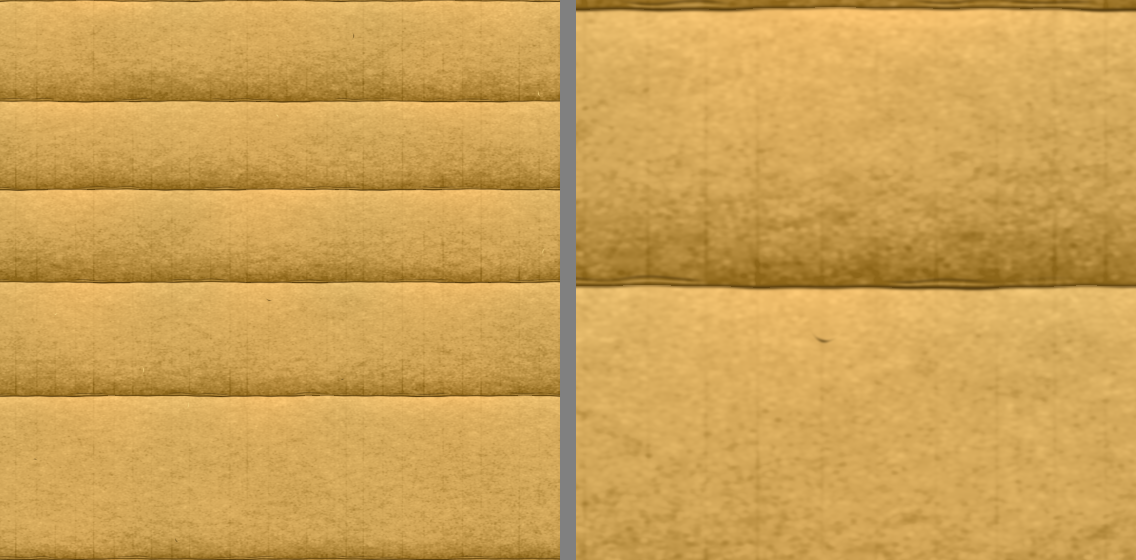
Left: the whole. Right: its middle third, enlarged.
Reproduce this texture procedurally as a three.js fragment shader.

```glsl
// Five overlapping slats of corrugated cardboard, stacked at uneven heights.
// Each slat is shaded by distance to its top and bottom seam; faint flute lines,
// paper fibres and stray flecks come from layered sines and cellular noise.

varying vec2 vUv;

const vec3 SHADOW_COLOR = vec3(0.55, 0.40, 0.10);
const vec3 PAPER_COLOR = vec3(0.815, 0.65, 0.345);
const vec3 LIGHT_COLOR = vec3(0.96, 0.79, 0.47);
const vec3 SEAM_COLOR = vec3(0.33, 0.23, 0.05);
const vec3 FLECK_COLOR = vec3(0.97, 0.85, 0.52);
const vec3 WARM_TINT = vec3(0.035, 0.0, -0.012);

const vec3 LOWER_SEAMS = vec3(0.0015, 0.293, 0.496);
const vec3 UPPER_SEAMS = vec3(0.6615, 0.819, 0.9985);
const float SEAM_WIDTH = 0.0013;
const float SEAM_WOBBLE = 0.0006;
const float CREASE_OFFSET = 0.0042;
const float SHADE_REACH = 0.034;
const float LIGHT_REACH = 0.034;

const float FLUTES = 29.0;
const float FLUTE_PHASE = 0.88;
const float FLUTE_WIDTH = 0.045;
const float FLUTE_DEPTH = 0.24;

const vec2 MOTTLE_SCALE = vec2(9.0, 15.0);
const vec2 FIBRE_SCALE = vec2(65.0, 160.0);
const vec2 GRAIN_SCALE = vec2(260.0, 390.0);
const vec2 FLECK_GRID = vec2(7.0, 8.0);
const float FLECK_CHANCE = 0.22;
const float TAU = 6.28318;

vec3 hash3(vec2 p) {
  vec3 q = fract(p.xyx * vec3(0.1031, 0.1030, 0.0973));
  q += dot(q, q.yxz + 33.33);
  return fract((q.xxy + q.yzz) * q.zyx);
}

// Cellular noise: one soft bump of random sign per cell, around -1 to 1.
float cellNoise(vec2 p) {
  vec2 cell = floor(p);
  float sum = 0.0;
  for (int j = -1; j <= 1; j++) {
    for (int i = -1; i <= 1; i++) {
      vec2 id = cell + vec2(float(i), float(j));
      vec3 h = hash3(id + 17.0);
      vec2 d = id + h.xy - p;
      float bump = max(0.0, 1.0 - dot(d, d));
      sum += (2.0 * h.z - 1.0) * bump * bump;
    }
  }
  return sum;
}

// Soft line profile: 1 on the line, fading out past the given width.
float softLine(float d, float width) {
  return exp(-d * d / (width * width));
}

// Dark flute lines, broken along their length and stronger near the shadow.
float flutes(vec2 p, float shade) {
  float f = p.x * FLUTES - FLUTE_PHASE;
  float id = mod(floor(f + 0.5), FLUTES);
  vec3 h = hash3(vec2(id, 5.0));
  float d = fract(f + 0.5) - 0.5 - 0.16 * (h.x - 0.5);
  float breaks = 0.55 + 0.6 * cellNoise(vec2(id * 7.0 + 0.5, p.y * 38.0));
  return softLine(d, FLUTE_WIDTH) * (0.35 + 0.65 * h.y)
       * clamp(breaks, 0.1, 1.0) * (0.45 + 0.75 * shade);
}

// Sparse short fibres: positive for pale ones, negative for dark specks.
float flecks(vec2 p) {
  vec2 g = p * FLECK_GRID;
  vec2 id = floor(g);
  vec3 h = hash3(id + 41.0);
  vec3 k = hash3(id + 83.0);
  vec2 d = (fract(g) - 0.2 - 0.6 * h.xy) / FLECK_GRID;
  float angle = TAU * k.x;
  d = mat2(cos(angle), sin(angle), -sin(angle), cos(angle)) * d;
  d.x += 60.0 * d.y * d.y;
  float mark = softLine(d.x, 0.0011) * softLine(d.y, 0.002 + 0.003 * k.y);
  return mark * step(h.z, FLECK_CHANCE) * (k.z > 0.35 ? 0.75 : -0.6);
}

void main() {
  vec2 p = vUv;
  float x = TAU * p.x;
  float wave = sin(3.0 * x + 21.0 * p.y) + 0.6 * sin(8.0 * x + 47.0 * p.y)
             + 0.4 * sin(23.0 * x + 90.0 * p.y);
  float y = p.y + SEAM_WOBBLE * wave;

  // Nearest seams under and over this point, wrapping at the canvas edge.
  float under = UPPER_SEAMS.z - 1.0;
  float over = 1.0 + LOWER_SEAMS.x;
  for (int i = 0; i < 3; i++) {
    if (LOWER_SEAMS[i] <= y) under = max(under, LOWER_SEAMS[i]);
    else over = min(over, LOWER_SEAMS[i]);
    if (UPPER_SEAMS[i] <= y) under = max(under, UPPER_SEAMS[i]);
    else over = min(over, UPPER_SEAMS[i]);
  }
  float rise = y - under;
  float drop = over - y;

  // Rounded slat shading, shallower on the tallest slat.
  float reach = SHADE_REACH * mix(1.0, 0.6, smoothstep(0.22, 0.28, over - under));
  float shade = exp(-rise / reach);
  float light = exp(-drop / LIGHT_REACH);
  float tone = 0.53 + 0.34 * light - 0.50 * shade;

  // Paper surface.
  float mottle = cellNoise(p * MOTTLE_SCALE);
  tone += 0.05 * mottle + 0.075 * cellNoise(p * FIBRE_SCALE);
  tone += 0.10 * cellNoise(p * GRAIN_SCALE);
  tone -= FLUTE_DEPTH * flutes(p, shade);
  tone = clamp(tone, 0.0, 1.0);
  vec3 color = mix(SHADOW_COLOR, PAPER_COLOR, min(1.0, 2.0 * tone));
  color = mix(color, LIGHT_COLOR, max(0.0, 2.0 * tone - 1.0));
  float warmth = 0.5 + 0.3 * sin(3.0 * x - 1.2) + 0.3 * mottle;
  color += WARM_TINT * warmth * (0.3 + light);

  // Flecks, then the torn crease and the dark gap at each seam.
  float fleck = flecks(p);
  color = mix(color, FLECK_COLOR, max(0.0, fleck));
  color = mix(color, SEAM_COLOR, max(0.0, -fleck));
  float torn = smoothstep(-0.3, 0.9, sin(5.0 * x + 31.0 * p.y) + 0.6 * sin(13.0 * x + 1.0));
  float crease = CREASE_OFFSET + 0.0008 * sin(17.0 * x + 60.0 * p.y);
  color = mix(color, SEAM_COLOR, 0.45 * torn * softLine(rise - crease, 0.0011));
  color = mix(color, PAPER_COLOR, 0.45 * torn * softLine(rise - 0.5 * crease, 0.0010));
  float gap = softLine(min(rise, drop), SEAM_WIDTH);
  color = mix(color, SEAM_COLOR, gap * (0.72 + 0.12 * wave));

  gl_FragColor = vec4(color, 1.0);
}
```
